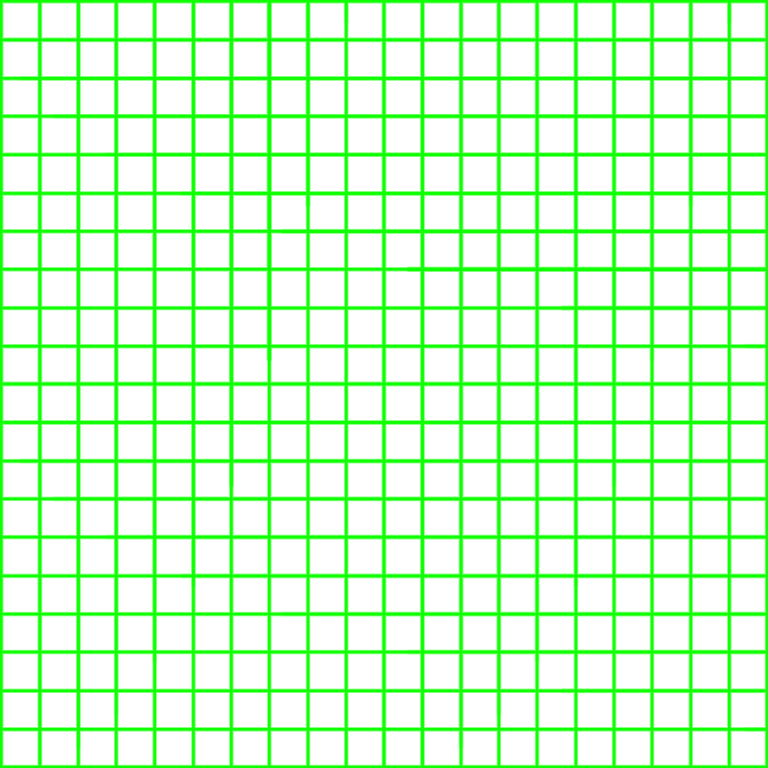
A WebGL 2 fragment shader for this pattern:

```glsl
#version 300 es
precision highp float;

uniform vec2 u_resolution;
out vec4 outColor;

const vec3 PAPER = vec3(1.0);
const vec3 GREEN = vec3(0.06, 1.0, 0.01);
const float CELLS = 20.0;
const float MARGIN = 0.0015;     // centre of the outermost lines
const float HALF_WIDTH = 0.0023;
const float SOFTNESS = 0.0024;   // width of the blurred line edge

// Slight unevenness in line placement, from layered sines
float lineDrift(float index, float amount) {
  float slow = 0.2 * cos(0.4 * (index - 5.0));
  float fast = 0.35 * cos(1.85 * (index - 8.5));
  return amount * (0.38 + slow + fast);
}

// Extra half width past a break point that moves from line to line
float lineSwell(float index, float along) {
  float breakPoint = 0.97 * pow(mod(index, 10.0) / 9.0, 2.4);
  float fromHeavy = index - 7.0;
  float extra = 0.0002 + 0.0004 * exp(-fromHeavy * fromHeavy);
  return extra * smoothstep(-0.002, 0.002, along - breakPoint);
}

// Coverage of the nearest line in one family of parallel lines
float ruledLines(float across, float along, float cells, float edge) {
  float pitch = (1.0 - 2.0 * MARGIN) / cells;
  float index = clamp(floor((across - MARGIN) / pitch + 0.5), 0.0, cells);
  float centre = MARGIN + index * pitch + lineDrift(index, 0.0012);
  float dist = abs(across - centre) - HALF_WIDTH - lineSwell(index, along);
  return clamp(0.5 - dist / edge, 0.0, 1.0);
}

void main() {
  vec2 uv = gl_FragCoord.xy / u_resolution;
  float pixel = 1.0 / min(u_resolution.x, u_resolution.y);
  float edge = max(SOFTNESS, pixel);

  // Columns count from the left, rows from the top
  float columns = ruledLines(uv.x, uv.y, CELLS, edge);
  float rows = ruledLines(1.0 - uv.y, uv.x, CELLS, edge);

  outColor = vec4(mix(PAPER, GREEN, max(columns, rows)), 1.0);
}
```
